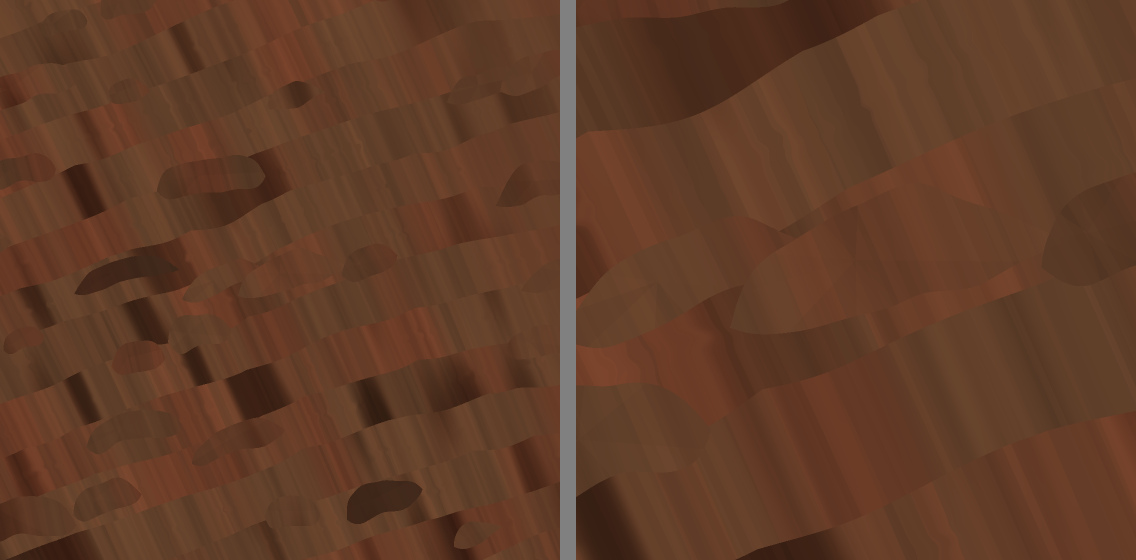
Left: the whole. Right: its middle third, enlarged.
Reproduce this texture procedurally as a WebGL 2 fragment shader.

```glsl
#version 300 es
precision highp float;
// Rust-brown bark: slanted rows of steep streaks with abrupt seams, overlaid
// with scattered scales. Rows come from a warped height field, streaks from
// stretched noise, scales from a jittered grid; 2x2 samples smooth the edges.

uniform vec2 u_resolution;
out vec4 fragColor;

float hash(vec2 p) {
    vec3 q = fract(vec3(p.xyx) * 0.1031);
    q += dot(q, q.yzx + 33.33);
    return fract((q.x + q.y) * q.z);
}

float noise(vec2 p) {
    vec2 i = floor(p), f = fract(p);
    f = f * f * (3.0 - 2.0 * f);
    return mix(mix(hash(i), hash(i + vec2(1, 0)), f.x),
               mix(hash(i + vec2(0, 1)), hash(i + vec2(1, 1)), f.x), f.y);
}

// Hard-edged bands of irregular width, one random shade each.
float slats(float u, float lane) {
    return hash(vec2(floor(u + 0.8 * noise(vec2(u * 0.7, lane))), floor(lane)));
}

// Streaked wood: u runs across the streaks, v along them.
vec3 streaks(float u, float v, float seed, float contrast) {
    float lane = seed * 17.37;
    float broad = noise(vec2(u * 24.0, lane + v * 0.15));
    float fine = noise(vec2(u * 80.0, lane + 40.0 + v * 0.3));
    float slat = slats(u * 55.0, lane + 7.0);
    float hair = slats(u * 170.0 + 0.4 * v, lane + 9.0);
    float dark = smoothstep(0.64, 0.92, noise(vec2(u * 18.0, lane + 80.0 + v * 0.2)));
    dark *= 0.5 + 0.5 * noise(vec2(u * 5.0, lane + 95.0));
    float red = smoothstep(0.35, 0.9, noise(vec2(u * 9.0, lane + 120.0)));
    red = clamp(red + 0.4 * (slat - 0.5), 0.0, 1.0);
    red = mix(0.3, red, 0.3 + 0.6 * contrast);

    float light = 0.13 * (broad - 0.5) + 0.13 * (fine - 0.5);
    light += 0.08 * (slat - 0.5) + 0.07 * (hair - 0.5);
    light -= dark * (0.34 + 0.16 * fine + 0.12 * slat);
    vec3 wood = mix(vec3(0.398, 0.264, 0.173), vec3(0.442, 0.240, 0.156), red);
    wood *= 0.98 + contrast * light;
    // Deep streaks lose green and blue sooner than red.
    return wood * mix(vec3(1.0), vec3(1.0, 0.88, 0.82), dark * contrast);
}

// Rows climbing steadily to the right.
vec3 rows(vec2 p, float contrast) {
    float height = (p.y - 0.38 * p.x + 0.04 * p.x * p.x) / 0.094;
    height += mix(0.15, 0.5, p.x) * (noise(p * 5.0 + 3.0) - 0.5);
    height += 0.25 * abs(noise(p * 10.0 + 20.0) - 0.5);
    float row = floor(height) + 30.0;
    float v = fract(height);
    float u = p.x + p.y * (0.46 - 0.1 * p.x);
    // Crumbled fibres in places around the middle of each row.
    float crumble = exp(-90.0 * (v - 0.5) * (v - 0.5));
    crumble *= smoothstep(0.5, 0.8, noise(p * 22.0 + 9.0));
    u += 0.016 * crumble * (noise(p * 90.0) - 0.5);
    float tone = 0.955 + 0.06 * noise(vec2(u * 4.0, row * 5.3));
    return streaks(u, v, row, contrast) * tone;
}

vec3 bark(vec2 p) {
    // Streaks calm down towards the upper right.
    float calm = smoothstep(0.65, 1.1, p.x + 0.35 * (p.y - 0.5));
    float contrast = 1.0 - 0.6 * calm;
    vec3 colour = rows(p, contrast);

    // Find the topmost scale: pointed leaves to blunt strips.
    float cellSize = 0.155;
    vec2 home = floor(p / cellSize);
    vec2 topId = vec2(0.0), topPos = vec2(0.0);
    bool covered = false;
    for (int j = -1; j <= 1; j++) {
        for (int i = -1; i <= 1; i++) {
            vec2 id = home + vec2(i, j) + 50.0;
            if (hash(id + 11.0) > 0.5) continue;
            vec2 jitter = vec2(hash(id + 23.0), hash(id + 37.0));
            vec2 d = p - (id - 50.0 + 0.2 + 0.6 * jitter) * cellSize;
            float angle = 0.24 + 0.4 * (hash(id + 41.0) - 0.5);
            float c = cos(angle), s = sin(angle);
            d = vec2(c * d.x + s * d.y, c * d.y - s * d.x);
            float len = mix(0.035, 0.11, hash(id + 53.0));
            float wide = mix(0.014, 0.026, hash(id + 59.0)) + 0.09 * len;
            float blunt = mix(1.3, 7.0, hash(id + 61.0));
            // The right tip is sharper than the left one; rims are uneven.
            float x = abs(d.x) / len;
            float profile = 1.0 - pow(x, d.x > 0.0 ? blunt : blunt + 1.2);
            float bend = 0.2 * d.x * d.x / len + 0.012 * (noise(p * 28.0) - 0.5);
            if (x < 1.0 && abs(d.y + bend) < wide * profile) {
                topId = id;
                topPos = d;
                covered = true;
            }
        }
    }

    if (covered) {
        float pick = hash(topId + 71.0);
        float facet = floor(atan(topPos.y, topPos.x + 0.02) * 1.3 + 6.0 * pick);
        float tone = mix(0.87, 1.0, hash(topId + 73.0));
        tone *= 0.97 + 0.06 * hash(topId + facet * 3.0);
        if (pick > 0.93) tone *= 0.68;
        float u = topPos.x + 0.12 * topPos.y + 3.0 * pick;
        float grain = contrast * mix(0.25, 1.1, hash(topId + 79.0));
        colour = streaks(u, topPos.y * 9.0, 40.0 + 30.0 * pick, grain) * tone;
    }
    return colour;
}

void main() {
    vec3 sum = vec3(0.0);
    for (int k = 0; k < 4; k++) {
        vec2 offset = vec2(k % 2, k / 2) * 0.5 - 0.25;
        sum += bark((gl_FragCoord.xy + offset) / u_resolution.y);
    }
    fragColor = vec4(sum / 4.0, 1.0);
}
```
